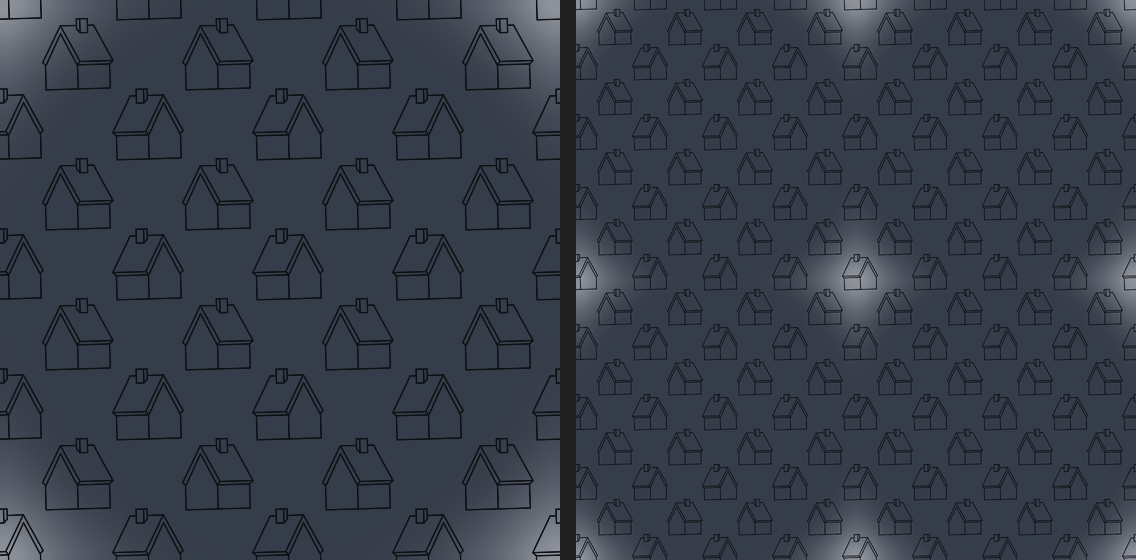
Left, the tile; right, the same tile 2 across and 2 down.
Write a Shadertoy shader that draws this pattern.

```glsl
// Staggered outline cottages, alternately mirrored, on slate blue with pale corners.

const float REPEATS = 4.0;       // cells across and down, two houses in each
const float UNITS = 297.0;       // drawing units per cell
const float TILT = 0.030;        // lean of every house, radians
const float HALF_LINE = 1.64;    // half the stroke width, drawing units
// Base centres within a cell; tile edges cross the strokes at right angles
const vec2 LEFT_GABLE_POS = vec2(0.5623, 0.365);
const vec2 RIGHT_GABLE_POS = vec2(0.0623, 0.865);
const vec2 HOUSE_CENTRE = vec2(0.0, 75.0);

const vec3 SLATE = vec3(0.212, 0.240, 0.290);
const vec3 INK = vec3(0.055, 0.063, 0.080);
const vec3 PALE = vec3(0.550, 0.570, 0.605);
const float GLOW_START = 0.444;  // radius where the corners begin to lighten
const float GLOW_END = 0.640;
const float GLOW_POWER = 2.5;
const float EDGE_ROUNDING = 0.99; // below 1 keeps the glow smooth across tile edges
const float PI = 3.14159265;

float segment(vec2 p, vec2 a, vec2 b) {
    vec2 pa = p - a, ba = b - a;
    return length(pa - ba * clamp(dot(pa, ba) / dot(ba, ba), 0.0, 1.0));
}

// Front wall and double roof edge, folded about the gable axis
float gable(vec2 p) {
    vec2 q = vec2(abs(p.x - 35.0), p.y);
    vec2 outerEave = vec2(39.7, 58.0), innerEave = vec2(33.0, 51.5);
    float d = segment(q, vec2(0.0, 135.0), outerEave);
    d = min(d, segment(q, vec2(0.0, 118.0), innerEave));
    d = min(d, segment(q, outerEave, innerEave));
    return min(d, segment(q, vec2(34.0, 0.0), vec2(34.0, 52.0)));
}

// Side wall, eave band, ridge and far roof slope
float sideAndRoof(vec2 p) {
    vec2 eaveEnd = vec2(-74.5, 58.0), wallTop = vec2(-67.0, 51.0);
    vec2 ridgeEnd = vec2(-35.5, 134.5);
    float d = segment(p, vec2(-67.0, 0.0), vec2(69.0, 0.0));
    d = min(d, segment(p, vec2(-67.0, 0.0), wallTop));
    d = min(d, segment(p, wallTop, vec2(2.0, 51.0)));
    d = min(d, segment(p, eaveEnd, vec2(-4.0, 58.0)));
    d = min(d, segment(p, eaveEnd, wallTop));
    d = min(d, segment(p, eaveEnd, ridgeEnd));
    d = min(d, segment(p, ridgeEnd, vec2(-23.0, 134.5)));
    return min(d, segment(p, vec2(1.0, 134.5), vec2(35.0, 135.0)));
}

// Front face with a narrow slanted side
float chimney(vec2 p) {
    vec2 faceTop = vec2(-6.5, 148.5), faceFoot = vec2(-6.5, 119.0);
    vec2 sideTop = vec2(0.8, 148.5), sideFoot = vec2(0.8, 127.0);
    float d = segment(p, vec2(-22.5, 148.5), sideTop);
    d = min(d, segment(p, vec2(-22.5, 148.5), vec2(-22.5, 119.0)));
    d = min(d, segment(p, vec2(-22.5, 119.0), faceFoot));
    d = min(d, segment(p, faceTop, faceFoot));
    d = min(d, segment(p, sideTop, sideFoot));
    return min(d, segment(p, sideFoot, faceFoot));
}

// Nearest stroke of a repeated house; side = -1 mirrors it
float house(vec2 cell, vec2 base, float side) {
    vec2 centre = HOUSE_CENTRE / UNITS;
    vec2 p = (fract(cell - base - centre + 0.5) - 0.5 + centre) * UNITS;
    float c = cos(TILT), s = sin(TILT);
    p = vec2(c * p.x + s * p.y, c * p.y - s * p.x);
    p.x *= side;
    return min(min(gable(p), sideAndRoof(p)), chimney(p));
}

// Radial lightening that wraps smoothly at the borders
float cornerGlow(vec2 uv) {
    vec2 fromCentre = asin(EDGE_ROUNDING * sin(PI * (uv - 0.5))) / PI;
    float t = (length(fromCentre) - GLOW_START) / (GLOW_END - GLOW_START);
    return pow(clamp(t, 0.0, 1.0), GLOW_POWER);
}

void mainImage(out vec4 fragColor, in vec2 fragCoord) {
    vec2 uv = fragCoord / iResolution.xy;
    vec2 cell = uv * REPEATS;
    float pixel = REPEATS * UNITS / iResolution.y;

    float d = min(house(cell, LEFT_GABLE_POS, -1.0),
                  house(cell, RIGHT_GABLE_POS, 1.0));
    float ink = 1.0 - smoothstep(-0.5 * pixel, 0.5 * pixel, d - HALF_LINE);

    vec3 ground = mix(SLATE, PALE, cornerGlow(uv));
    fragColor = vec4(mix(ground, INK, ink), 1.0);
}
```
